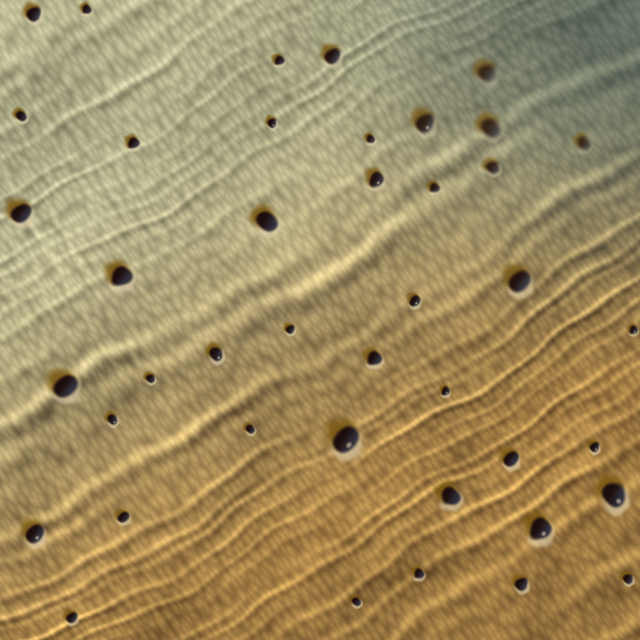
Reproduce this texture procedurally as a WebGL 1 fragment shader.

```glsl
precision highp float;
// Draws an amber-to-silver ridged surface with fine cross grain and dark round pits.
uniform vec2 u_resolution;

#define RIDGE_FREQ 25.0
#define RIDGE_GAIN 0.30
#define SCRATCH_FREQ 29.0
#define SCRATCH_GAIN 0.16
#define GRAIN_SCALE vec2(105.0, 42.0)
#define GRAIN_GAIN 0.20
#define SHEEN_SCALE vec2(8.0, 26.0)
#define SHEEN_GAIN 0.17
#define PIT_GRID 8.0
#define PIT_CHANCE 0.68
#define PIT_MIN 0.007
#define PIT_MAX 0.022

const vec3 AMBER = vec3(0.60, 0.46, 0.25);
const vec3 SILVER = vec3(0.68, 0.67, 0.53);
const vec3 DUSK = vec3(0.36, 0.41, 0.37);
const vec3 GLOW = vec3(1.0, 0.86, 0.50);
const vec3 PIT_DARK = vec3(0.11, 0.05, 0.05);
const vec3 PIT_BLUE = vec3(0.20, 0.20, 0.25);
const vec3 PIT_HALO = vec3(0.47, 0.34, 0.07);
const vec3 PIT_RIM = vec3(0.86, 0.80, 0.66);

float hash(vec2 p) {
  return fract(sin(dot(p, vec2(127.1, 311.7))) * 43758.5);
}

vec2 hash2(vec2 p) {
  return vec2(hash(p), hash(p + 57.3));
}

// Distance to the nearest scattered cell point, centred near zero.
float cellular(vec2 p) {
  vec2 cell = floor(p);
  float nearest = 2.0;
  for (int y = -1; y <= 1; y++) {
    for (int x = -1; x <= 1; x++) {
      vec2 id = cell + vec2(float(x), float(y));
      nearest = min(nearest, length(id + hash2(id) - p));
    }
  }
  return 0.48 - nearest;
}

// Unevenly spaced lines across t, each lit on top and shaded below,
// with strength changing along the line.
float ridges(float t, float along, float seed) {
  float sum = 0.0;
  for (int k = -1; k <= 1; k++) {
    float id = floor(t) + float(k);
    float h = hash(vec2(id, seed));
    float d = t - id - 0.5 - 0.6 * (hash(vec2(id, seed + 4.0)) - 0.5);
    float fade = 0.6 + 0.3 * sin(along * 7.0 + h * 40.0)
               + 0.2 * sin(along * 19.0 + h * 90.0);
    float lit = exp(-d * d * 38.0);
    float shade = exp(-(d + 0.30) * (d + 0.30) * 30.0);
    sum += (lit - 0.65 * shade) * max(fade, 0.0) * mix(0.25, 1.0, h);
  }
  return sum;
}

// One pit: pale rim below, brown halo above left, dark bluish core.
vec3 drawPit(vec3 color, vec2 d, float radius, float haze, float seed) {
  vec2 q = d / radius;
  q *= vec2(mix(0.88, 1.08, seed), 1.0);
  q += 0.09 * sin(q.yx * 3.0 + seed * 30.0);
  float blur = 0.14 + 0.0014 / radius + 0.3 * haze;
  float strength = 1.0 - 0.45 * haze;
  float rim = 1.0 - smoothstep(0.9, 1.4, length(q - vec2(0.08, -0.38)));
  float halo = 1.0 - smoothstep(0.6, 1.5, length(q - vec2(-0.38, 0.42)));
  float core = 1.0 - smoothstep(0.9 - blur, 0.9 + blur, length(q));
  float glint = 1.0 - smoothstep(0.05, 0.3, length(q - vec2(0.3, -0.45)));
  color = mix(color, PIT_RIM, 0.65 * rim * (1.0 - haze));
  color = mix(color, PIT_HALO, 0.9 * halo * strength);
  vec3 inside = mix(PIT_DARK, PIT_BLUE, smoothstep(-0.5, 0.9, q.x - q.y * 0.6));
  inside = mix(inside, PIT_RIM, glint * step(0.7, seed) * 0.6);
  return mix(color, inside, core * strength);
}

void main() {
  vec2 p = gl_FragCoord.xy / u_resolution;

  // Curved coordinates along and across the ridges.
  float u = dot(p, vec2(0.86, 0.50));
  float v = dot(p, vec2(-0.50, 0.86));
  v -= 0.16 * (1.0 - p.y) * (u - 0.45) * (u - 0.45);
  v += 0.009 * sin(9.0 * u + 5.0 * v) + 0.005 * sin(23.0 * u - 11.0 * v)
     + 0.002 * sin(57.0 * u + 31.0 * v);

  // Broad colour: warm below, silver above, dim in the far corner.
  float haze = 1.0 - smoothstep(0.05, 0.65, length(p - 1.03));
  float cool = smoothstep(-0.12, 0.68, p.y - 0.5 * p.x);
  vec3 color = mix(AMBER, SILVER, cool);
  color = mix(color, DUSK, 0.9 * haze);
  color *= 1.0 + 0.04 * sin(5.0 * u + 13.0 * v) + 0.03 * sin(11.0 * u - 19.0 * v);

  // Relief: ridges, patchy sheen, fine grain and scratches on the left.
  float spacing = v * RIDGE_FREQ + 1.3 * sin(v * 10.0 + 1.0);
  float clarity = mix(1.0, 0.55, smoothstep(0.5, 1.0, cool)) * (1.0 - 0.6 * haze);
  float relief = RIDGE_GAIN * clarity * ridges(spacing, u, 1.0);
  relief += SHEEN_GAIN * cellular(vec2(u, v) * SHEEN_SCALE) * (1.0 - 0.6 * cool);
  relief += GRAIN_GAIN * cellular(vec2(u + 0.1 * v, v) * GRAIN_SCALE) * (1.0 - 0.5 * haze);
  float leftSide = 1.0 - smoothstep(0.05, 0.42, p.x);
  relief += SCRATCH_GAIN * leftSide * (1.0 - 0.6 * p.y) * ridges(u * SCRATCH_FREQ, v, 9.0);
  color += relief * mix(GLOW, vec3(0.95, 0.95, 0.80), cool);

  // Scattered pits.
  vec2 cell = floor(p * PIT_GRID);
  for (int y = -1; y <= 1; y++) {
    for (int x = -1; x <= 1; x++) {
      vec2 id = cell + vec2(float(x), float(y));
      float size = hash(id + 13.7);
      vec2 center = (id + mix(vec2(0.08), vec2(0.92), hash2(id + 3.1))) / PIT_GRID;
      float radius = mix(PIT_MIN, PIT_MAX, size * size);
      if (hash(id + 29.5) < PIT_CHANCE)
        color = drawPit(color, p - center, radius, haze, hash(id + 71.9));
    }
  }
  gl_FragColor = vec4(clamp(color, 0.0, 1.0), 1.0);
}
```
